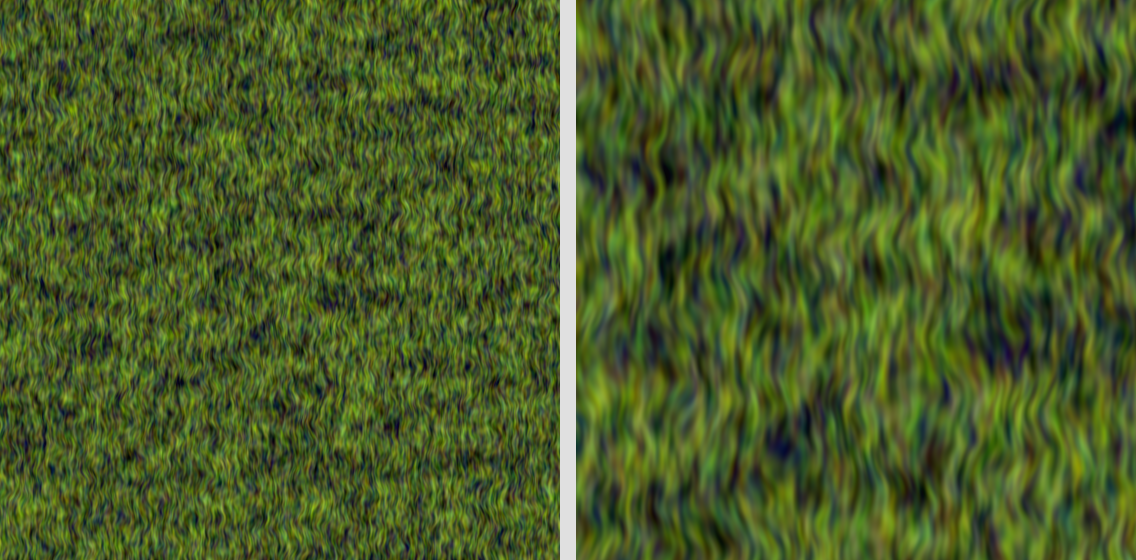
Left, the full canvas; right, a detail of the centre.
Reproduce this texture procedurally as a WebGL 1 fragment shader.

```glsl
precision highp float;

// Dense grass seen from above: octaves of gradient noise go from wide soft
// patches to thin upright blades, with a slight shear that leans the blades.
// Separate blade noises shift red and blue to vary the hue.

uniform vec2 u_resolution;

vec2 randomGradient(vec2 cell) {
  vec3 q = fract(cell.xyx * vec3(0.1031, 0.1030, 0.0973));
  q += dot(q, q.yzx + 33.33);
  float angle = 6.28318 * fract((q.x + q.y) * q.z);
  return vec2(cos(angle), sin(angle));
}

float gradientNoise(vec2 p) {
  vec2 cell = floor(p);
  vec2 f = p - cell;
  vec2 w = f * f * f * (f * (f * 6.0 - 15.0) + 10.0);
  float a = dot(randomGradient(cell), f);
  float b = dot(randomGradient(cell + vec2(1.0, 0.0)), f - vec2(1.0, 0.0));
  float c = dot(randomGradient(cell + vec2(0.0, 1.0)), f - vec2(0.0, 1.0));
  float d = dot(randomGradient(cell + 1.0), f - 1.0);
  return mix(mix(a, b, w.x), mix(c, d, w.x), w.y);
}

// Broad light and dark clumps, a little wider than tall
float patches(vec2 p) {
  return 0.12 * gradientNoise(p * vec2(8.0, 13.0) + 11.3)
       + 0.16 * gradientNoise(p * vec2(17.0, 28.0) + 47.7);
}

// Upright streaks: three octaves, each much taller than wide
float blades(vec2 p, float seed) {
  return 0.50 * gradientNoise(p * vec2(62.0, 21.0) + seed)
       + 0.72 * gradientNoise(p * vec2(125.0, 37.0) + seed * 1.7)
       + 0.55 * gradientNoise(p * vec2(225.0, 72.0) + seed * 2.3);
}

void main() {
  vec2 uv = gl_FragCoord.xy / min(u_resolution.x, u_resolution.y);

  // Lean the blades left or right from place to place
  vec2 leaning = uv;
  leaning.x += 0.009 * gradientNoise(uv * vec2(16.0, 22.0) + 83.1);
  leaning.x += 0.003 * gradientNoise(uv * vec2(45.0, 50.0) + 29.4);

  float tone = patches(uv) + 0.42 * blades(leaning, 131.6);
  float redShift = 0.17 * blades(leaning, 277.2);
  float blueShift = 0.22 * blades(leaning, 419.8);

  // Mid green, brightened along the grass ramp and tinted per blade
  vec3 grass = vec3(0.28, 0.352, 0.143) + tone * vec3(0.74, 1.0, 0.1);
  grass += vec3(redShift, 0.0, blueShift);

  gl_FragColor = vec4(clamp(grass, 0.02, 1.0), 1.0);
}
```
